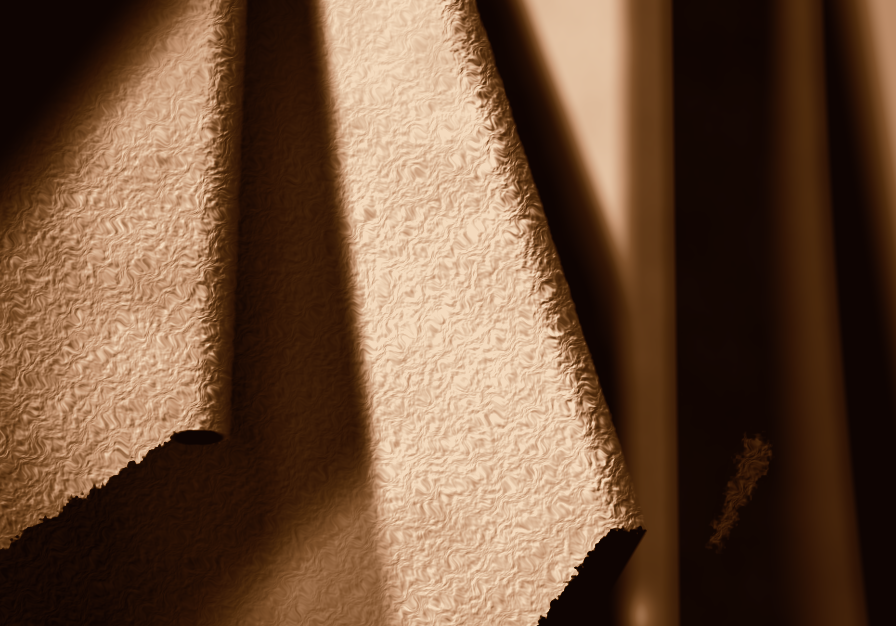
Write a Shadertoy shader that draws this texture.

```glsl
#define CANVAS vec2(7.68, 5.38)
#define GRAIN_SCALE 27.0
#define GRAIN_DEPTH 1.15
#define MOTTLE_DEPTH 0.75
#define FRAY 0.09
#define SHADOW_BLUR 0.13
#define FOCUS_BLUR 0.018

float hash(vec2 p) {
    vec3 q = fract(vec3(p.xyx) * 0.1031);
    q += dot(q, q.yzx + 33.33);
    return fract((q.x + q.y) * q.z);
}

float noise(vec2 p) {
    vec2 i = floor(p), f = fract(p);
    f = f * f * (3.0 - 2.0 * f);
    return mix(mix(hash(i), hash(i + vec2(1, 0)), f.x),
               mix(hash(i + vec2(0, 1)), hash(i + vec2(1, 1)), f.x), f.y);
}

float fbm(vec2 p) {
    float sum = 0.0, amp = 0.5;
    for (int i = 0; i < 4; i++) {
        sum += amp * noise(p);
        p = mat2(1.6, 1.2, -1.2, 1.6) * p + 7.3;
        amp *= 0.5;
    }
    return sum;
}

// Antialiased step: 1 where d is positive
float soft(float d, float blur) {
    float w = max(blur, 0.75 * CANVAS.x / iResolution.x);
    return smoothstep(-w, w, d);
}

// Suede nap lit from the upper left
float nap(vec2 p) {
    vec2 q = p * GRAIN_SCALE + 2.0 * noise(p * 9.0);
    vec2 toLight = vec2(0.45, 0.45);
    return noise(q) - noise(q + toLight)
         + 0.6 * (noise(q * 2.1) - noise(q * 2.1 + toLight));
}

float segmentDist(vec2 p, vec2 a, vec2 b) {
    vec2 ab = b - a;
    return length(p - a - ab * clamp(dot(p - a, ab) / dot(ab, ab), 0.0, 1.0));
}

// Light level 0..5 to leather colour
vec3 leather(float level) {
    vec3 c = vec3(0.055, 0.015, 0.008);
    c = mix(c, vec3(0.19, 0.08, 0.02), clamp(level, 0.0, 1.0));
    c = mix(c, vec3(0.31, 0.17, 0.05), clamp(level - 1.0, 0.0, 1.0));
    c = mix(c, vec3(0.49, 0.31, 0.16), clamp(level - 2.0, 0.0, 1.0));
    c = mix(c, vec3(0.76, 0.57, 0.43), clamp(level - 3.0, 0.0, 1.0));
    return mix(c, vec3(0.91, 0.79, 0.67), clamp(level - 4.0, 0.0, 1.3));
}

void mainImage(out vec4 fragColor, in vec2 fragCoord) {
    // Canvas units with y running down
    vec2 uv = fragCoord / iResolution.xy;
    vec2 p = vec2(uv.x, 1.0 - uv.y) * CANVAS;
    float x = p.x, y = p.y;

    float grain = nap(p);
    float mottle = fbm(p * vec2(2.4, 2.0)) - 0.47;
    float fray = FRAY * (noise(p * 16.0) + 0.7 * noise(p * 41.0) - 0.85);
    float focus = mix(0.45, 1.0, smoothstep(0.2, 1.9, y));
    float suede = GRAIN_DEPTH * focus * grain + MOTTLE_DEPTH * mottle;

    // Silhouettes of the hanging folds
    float farEdge = 7.05 + 0.03 * y + 0.008 * y * y;
    float stripEdge = 5.76 + 0.012 * y;
    float mainEdge = 4.07 + 0.325 * y;
    float leftEdge = 2.12 - 0.04 * y;

    // Rightmost hide
    float level = 3.9 * smoothstep(-0.22, 0.32, x - 7.26 - 0.16 * y);

    // Dark far fold and its dim frayed sliver
    float inset = farEdge - x;
    float farLight = 1.9 * (1.0 - smoothstep(0.18, 0.52 + 0.06 * y, inset));
    farLight *= mix(0.5, 1.0, smoothstep(0.0, 0.18, inset)) * (1.0 - 0.05 * y);
    farLight += 0.12 + 0.25 * mottle;
    float sliver = segmentDist(p, vec2(6.49, 3.87), vec2(6.13, 4.66));
    float sliverWidth = mix(0.12, 0.05, smoothstep(3.8, 4.7, y)) + fray;
    farLight = mix(farLight, 1.35 + 1.5 * grain, 0.8 * soft(sliverWidth - sliver, 0.04));
    level = mix(level, farLight, soft(inset, 0.035));

    // Smooth strip crossed by a slanted shadow
    float stripShade = 1.7 * smoothstep(0.08, 0.6, x - mainEdge);
    float stripLit = smoothstep(-0.12, 0.2, x - 4.42 - 0.385 * y);
    float stripLight = mix(stripShade, 4.8, stripLit);
    stripLight = mix(stripLight, 2.55 - 0.08 * y, smoothstep(5.2, 5.52, x));
    stripLight *= mix(0.65, 1.0, smoothstep(0.0, 0.16, stripEdge - x));
    vec2 glint = (p - vec2(5.48, 5.3)) / vec2(0.13, 0.2);
    stripLight += 1.4 * exp(-dot(glint, glint)) + 0.3 * mottle;
    level = mix(level, stripLight, soft(stripEdge - x, 0.025));

    // Main panel: broad light, rough turning edge
    float turn = mainEdge - x;
    float mainLit = 4.95 - 0.35 * smoothstep(3.3, 5.4, y) + 1.1 * suede;
    float rim = smoothstep(0.0, 0.36, turn + 0.16 * grain + 0.08 * mottle);
    mainLit = mix(2.0 + 0.7 * grain, mainLit, rim);

    // Shadow thrown on the panel by the left fold
    float shade = 0.25 + 1.1 * smoothstep(1.9, 2.6, x) * smoothstep(-0.6, 1.6, y);
    shade *= mix(1.0, 0.75, smoothstep(2.5, 3.2, x));
    shade = max(shade, 0.8 * smoothstep(0.2, 2.0, x) * smoothstep(3.0, 4.2, y));
    float corner = dot(p - vec2(3.1, 3.85), vec2(0.69, 0.72));
    float lowLit = smoothstep(-0.18, 0.5, corner) * smoothstep(0.9, 2.7, x);
    shade = mix(shade, 3.3, lowLit) + 0.35 * suede;
    float shadowEdge = 2.72 + 0.12 * y;
    float mainLight = mix(shade, mainLit, soft(x - shadowEdge, SHADOW_BLUR));

    // Torn hem with a dark hollow behind it
    float hem = 4.56 + 1.35 * max(0.0, 5.2 - x) + fray;
    mainLight = mix(0.0, mainLight, soft(hem - y, FOCUS_BLUR));
    float hollowEdge = 5.55 - 0.6 * (y - 4.55);
    float mainMask = soft(min(turn + 0.15 * fray, hollowEdge - x), FOCUS_BLUR);
    level = mix(level, mainLight, mainMask);

    // Left panel, shaded at its upper corner and along the fold
    float leftTurn = leftEdge - x;
    float leftLit = 4.3 * mix(0.72, 1.0, smoothstep(-0.1, 1.1, x)) + 1.2 * suede;
    leftLit -= 0.5 * smoothstep(3.2, 4.6, y);
    float cornerLit = dot(p - vec2(1.5, 0.0), vec2(0.785, 0.62));
    float leftLight = leftLit * smoothstep(-0.42, 0.42, cornerLit);
    float leftRim = smoothstep(0.06, 0.36, leftTurn + 0.1 * grain);
    leftLight = mix(1.7 + 0.5 * grain, leftLight, leftRim);
    leftLight *= mix(0.6, 1.0, smoothstep(0.0, 0.1, leftTurn));

    // Its frayed hem and curled hollow
    float leftHem = 3.74 + 0.65 * max(0.0, 1.5 - x) + 0.12 * max(0.0, x - 1.5) + fray;
    float leftMask = soft(min(leftTurn + 0.15 * fray, leftHem - y), FOCUS_BLUR);
    level = mix(level, leftLight, leftMask);
    float curl = length((p - vec2(1.7, 3.76)) / vec2(0.22, 0.065)) - 1.0;
    level = mix(level, 0.0, soft(-curl + fray, 0.15));

    fragColor = vec4(leather(level), 1.0);
}
```
